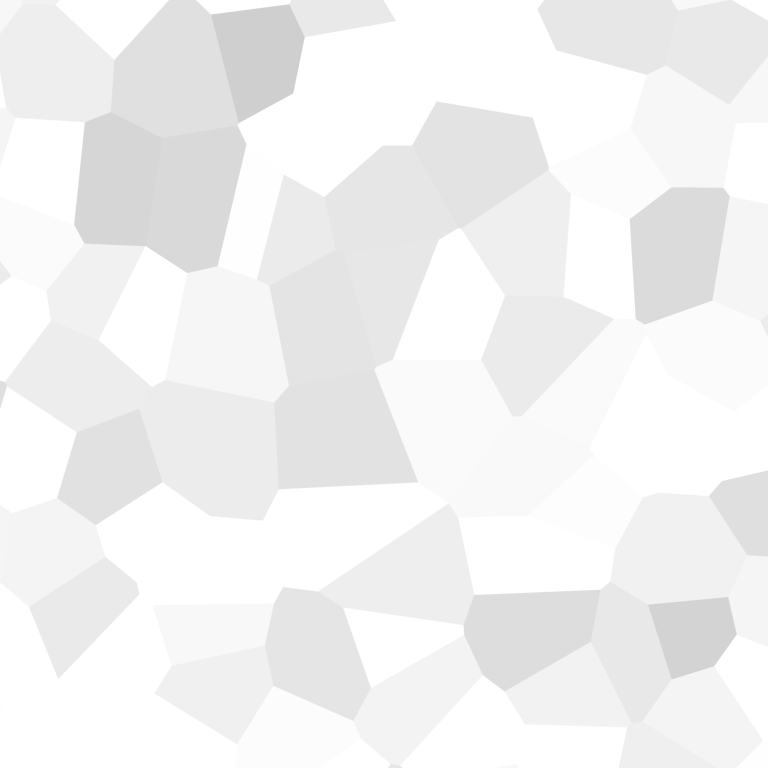
This pattern is drawn by a three.js fragment shader. Its source:

```glsl
varying vec2 vUv;

const float CELLS_ACROSS = 8.3;
const float JITTER = 0.98;         // 0 = square grid, 1 = fully scattered
const float EDGE_SOFTNESS = 0.001; // half width of an edge, in canvas units
const float WHITE_SHARE = 0.34;    // part of the cells left pure white
const float TINT_DEPTH = 0.127;    // steady darkening across the other cells
const float DARK_DEPTH = 0.07;     // extra darkening of the rare darkest cells
const float DARK_RARITY = 12.0;
const float ROW_STRIDE = 9.0;
const float RANK_COUNT = 83.0;     // prime, so that cubing permutes the ranks
const vec2 SEED = vec2(17.0, 43.0);

vec2 hash22(vec2 p) {
  vec3 q = fract(p.xyx * vec3(0.1031, 0.1030, 0.0973));
  q += dot(q, q.yzx + 33.33);
  return fract((q.xx + q.yz) * q.zy);
}

vec2 sitePosition(vec2 cell) {
  return cell + 0.5 + JITTER * (hash22(cell + SEED) - 0.5);
}

// Shuffled ranks keep the share of each grey even over the canvas
float cellShade(vec2 cell) {
  float index = mod(cell.x + ROW_STRIDE * cell.y + SEED.x, RANK_COUNT);
  float rank = (mod(index * index * index, RANK_COUNT) + 0.5) / RANK_COUNT;
  float tint = max(0.0, (rank - WHITE_SHARE) / (1.0 - WHITE_SHARE));
  return 1.0 - TINT_DEPTH * tint - DARK_DEPTH * pow(tint, DARK_RARITY);
}

void main() {
  vec2 p = vUv * CELLS_ACROSS;
  vec2 home = floor(p);

  // Find the two nearest sites
  float nearDist = 1e3;
  float nextDist = 1e3;
  vec2 nearCell = home;
  vec2 nextCell = home;
  for (int y = -2; y <= 2; y++) {
    for (int x = -2; x <= 2; x++) {
      vec2 cell = home + vec2(float(x), float(y));
      vec2 offset = sitePosition(cell) - p;
      float dist = dot(offset, offset);
      if (dist < nearDist) {
        nextDist = nearDist;
        nextCell = nearCell;
        nearDist = dist;
        nearCell = cell;
      } else if (dist < nextDist) {
        nextDist = dist;
        nextCell = cell;
      }
    }
  }

  // Distance to the shared edge, then blend the two flat greys across it
  float siteGap = distance(sitePosition(nearCell), sitePosition(nextCell));
  float edgeDist = (nextDist - nearDist) / (2.0 * max(siteGap, 1e-4));
  float softness = EDGE_SOFTNESS * CELLS_ACROSS;
  float coverage = smoothstep(-softness, softness, edgeDist);
  float shade = mix(cellShade(nextCell), cellShade(nearCell), coverage);

  gl_FragColor = vec4(vec3(shade), 1.0);
}
```
